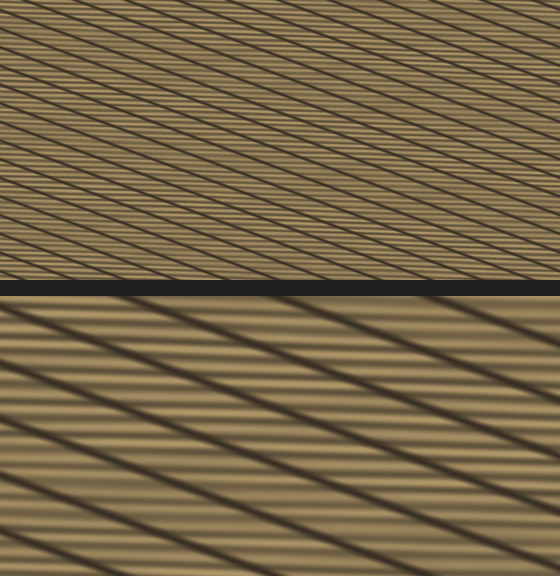
Top: the whole. Bottom: its middle third, enlarged.
Write a WebGL 1 fragment shader that draws this pattern.

```glsl
precision highp float;
// Tan corded cloth: slanted strands parted by dark grooves and crossed by
// fine, nearly level fibres. Layered sines with whole numbers of cycles per
// canvas vary the fibre contrast and tone, so every edge wraps.

uniform vec2 u_resolution;

const float TAU = 6.2831853;

// Sine wave with whole cycles across and down the canvas.
float wave(vec2 uv, vec2 cycles, float phase) {
  return sin(TAU * (dot(uv, cycles) + phase));
}

// Brightness of the fine fibres, whose contrast swells and fades.
float fibreTone(vec2 uv) {
  float drift = 0.07 * wave(uv, vec2(2.0, 3.0), 0.2)
              + 0.04 * wave(uv, vec2(-3.0, 7.0), 0.6);
  float contrast = 0.29 + 0.06 * wave(uv, vec2(1.0, 3.0), 0.1)
                 + 0.03 * wave(uv, vec2(2.0, 8.0), 0.45);
  float fibre = wave(uv, vec2(3.0, 53.0), drift);
  float fuzz = wave(uv, vec2(5.0, 79.0), 0.3);
  return 0.69 + contrast * fibre + 0.05 * fuzz;
}

// Light on a strand: zero in the groove, softly shaded just above it.
float strandLight(vec2 uv) {
  float across = fract(dot(uv, vec2(11.0, 15.0)) - 0.47);
  float grooveDistance = min(across, 1.0 - across);
  // One pixel measured in strand widths, for edge smoothing.
  float pixel = length(vec2(11.0, 15.0) / u_resolution);
  float groove = smoothstep(0.0, max(0.15, 1.5 * pixel), grooveDistance);
  return groove * mix(0.93, 1.02, smoothstep(0.0, 0.4, across));
}

void main() {
  vec2 uv = gl_FragCoord.xy / u_resolution;
  float wear = 1.0 + 0.025 * wave(uv, vec2(4.0, -5.0), 0.15)
             + 0.02 * wave(uv, vec2(-7.0, 11.0), 0.7);
  float tone = fibreTone(uv) * strandLight(uv) * wear;

  vec3 grooveColor = vec3(0.22, 0.185, 0.14);
  vec3 fibreColor = vec3(0.65, 0.56, 0.39);
  gl_FragColor = vec4(mix(grooveColor, fibreColor, clamp(tone, 0.0, 1.06)), 1.0);
}
```
